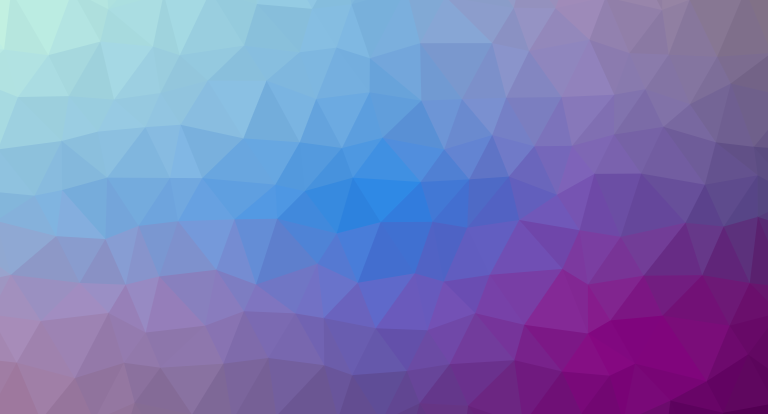
A WebGL 1 fragment shader for this background:

```glsl
precision highp float;
// Low-poly mesh of flat triangles over a mint, blue, violet and magenta gradient.

uniform vec2 u_resolution;

const vec2 GRID = vec2(16.0, 9.0);
const float JITTER = 0.6;
const float SHADE_VARIATION = 0.035;

float hash(vec2 p) {
  return fract(sin(dot(p, vec2(127.1, 311.7))) * 43758.5453);
}

// Five evenly spaced colour stops, t from 0 to 1
vec3 ramp(float t, vec3 a, vec3 b, vec3 c, vec3 d, vec3 e) {
  float s = clamp(t, 0.0, 1.0) * 4.0;
  vec3 col = mix(a, b, clamp(s, 0.0, 1.0));
  col = mix(col, c, clamp(s - 1.0, 0.0, 1.0));
  col = mix(col, d, clamp(s - 2.0, 0.0, 1.0));
  return mix(col, e, clamp(s - 3.0, 0.0, 1.0));
}

// Smooth colour field: five horizontal ramps blended from top to bottom
vec3 gradientColor(vec2 uv) {
  vec3 top = ramp(uv.x, vec3(0.77, 0.95, 0.88), vec3(0.64, 0.85, 0.88),
    vec3(0.49, 0.71, 0.87), vec3(0.63, 0.55, 0.73), vec3(0.52, 0.46, 0.53));
  vec3 upper = ramp(uv.x, vec3(0.66, 0.86, 0.88), vec3(0.57, 0.77, 0.88),
    vec3(0.40, 0.64, 0.87), vec3(0.54, 0.49, 0.74), vec3(0.44, 0.38, 0.54));
  vec3 middle = ramp(uv.x, vec3(0.52, 0.72, 0.87), vec3(0.42, 0.64, 0.88),
    vec3(0.14, 0.51, 0.89), vec3(0.46, 0.32, 0.70), vec3(0.31, 0.25, 0.49));
  vec3 lower = ramp(uv.x, vec3(0.65, 0.56, 0.74), vec3(0.58, 0.49, 0.73),
    vec3(0.40, 0.38, 0.76), vec3(0.52, 0.15, 0.57), vec3(0.40, 0.04, 0.40));
  vec3 bottom = ramp(uv.x, vec3(0.64, 0.48, 0.62), vec3(0.50, 0.41, 0.57),
    vec3(0.37, 0.28, 0.55), vec3(0.44, 0.05, 0.45), vec3(0.32, 0.00, 0.32));
  vec3 col = ramp(1.0 - uv.y, top, upper, middle, lower, bottom);

  // Magenta glow in the lower right
  vec2 fromGlow = (uv - vec2(0.83, 0.14)) / vec2(0.10, 0.12);
  return mix(col, vec3(0.54, 0.0, 0.51), 0.8 * exp(-dot(fromGlow, fromGlow)));
}

// Jittered lattice point, with every other row shifted by half a cell
vec2 meshVertex(vec2 id) {
  vec2 offset = vec2(hash(id), hash(id + 57.3)) - 0.5;
  return id + vec2(0.5 * mod(id.y, 2.0), 0.0) + JITTER * offset;
}

// Signed distance to the line a-b, positive on its left
float edgeDistance(vec2 p, vec2 a, vec2 b) {
  vec2 along = normalize(b - a);
  return along.x * (p.y - a.y) - along.y * (p.x - a.x);
}

// Flat triangle: colour times coverage, with coverage in alpha
vec4 facet(vec2 p, vec2 a, vec2 b, vec2 c, float pixel) {
  float inside = min(edgeDistance(p, a, b),
    min(edgeDistance(p, b, c), edgeDistance(p, c, a)));
  float coverage = clamp(0.5 + inside / pixel, 0.0, 1.0);
  vec2 center = (a + b + c) / 3.0;
  float shade = SHADE_VARIATION * (hash(floor(center * 32.0)) - 0.5);
  return vec4(gradientColor(center / GRID) + shade, 1.0) * coverage;
}

// Quad of four lattice points, split along its shorter diagonal
vec4 quadFacets(vec2 p, vec2 id, float pixel) {
  vec2 a = meshVertex(id);
  vec2 b = meshVertex(id + vec2(1.0, 0.0));
  vec2 c = meshVertex(id + vec2(1.0, 1.0));
  vec2 d = meshVertex(id + vec2(0.0, 1.0));
  if (distance(a, c) < distance(b, d)) {
    return facet(p, a, b, c, pixel) + facet(p, a, c, d, pixel);
  }
  return facet(p, a, b, d, pixel) + facet(p, b, c, d, pixel);
}

void main() {
  vec2 uv = gl_FragCoord.xy / u_resolution;
  vec2 p = uv * GRID;
  float pixel = GRID.y / u_resolution.y;

  // Gather the facets of all nearby cells
  vec4 sum = vec4(0.0);
  for (int j = -1; j <= 1; j++) {
    for (int i = -1; i <= 1; i++) {
      sum += quadFacets(p, floor(p) + vec2(float(i), float(j)), pixel);
    }
  }
  gl_FragColor = vec4(sum.rgb / max(sum.a, 0.001), 1.0);
}
```
